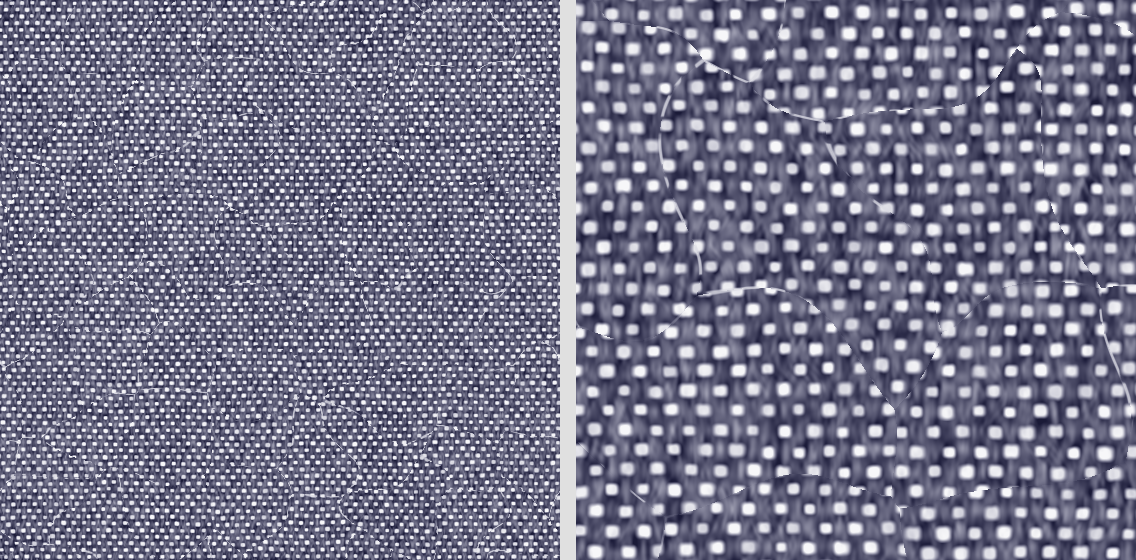
Left, the full canvas; right, a detail of the centre.
Reproduce this texture procedurally as a WebGL 1 fragment shader.

```glsl
precision highp float;
uniform vec2 u_resolution;

const float PI = 3.14159265;
const vec2 WEAVE = vec2(54.0, 84.0);
const vec2 PATCHES = vec2(8.0);

vec2 hash22(vec2 p) {
  vec3 h = fract(p.xyx * vec3(0.1031, 0.1030, 0.0973));
  h += dot(h, h.yzx + 33.33);
  return fract((h.xx + h.yz) * h.zy);
}

// Value noise that wraps after the given number of cells
float noise(vec2 p, vec2 period) {
  vec2 i = floor(p);
  vec2 f = fract(p);
  f = f * f * (3.0 - 2.0 * f);
  vec2 lo = mod(i, period);
  vec2 hi = mod(i + 1.0, period);
  float bottom = mix(hash22(lo).x, hash22(vec2(hi.x, lo.y)).x, f.x);
  float top = mix(hash22(vec2(lo.x, hi.y)).x, hash22(hi).x, f.x);
  return mix(bottom, top, f.y);
}

float tiledNoise(vec2 uv, vec2 cells) {
  return noise(uv * cells, cells);
}

// Irregular cloth patches: xy = random pair, z = distance to the seam
vec3 patchAt(vec2 uv) {
  vec2 bend = vec2(tiledNoise(uv, vec2(12.0)), tiledNoise(uv + 0.37, vec2(12.0)));
  vec2 p = uv * PATCHES + 0.6 * (bend - 0.5);
  vec2 cell = floor(p);
  vec2 id = vec2(0.0);
  float nearest = 9.0;
  float second = 9.0;
  for (int y = -1; y <= 1; y++) {
    for (int x = -1; x <= 1; x++) {
      vec2 c = cell + vec2(float(x), float(y));
      vec2 rnd = hash22(mod(c, PATCHES) + 17.0);
      float d = length(c + 0.1 + 0.8 * rnd - p);
      if (d < nearest) {
        second = nearest;
        nearest = d;
        id = rnd;
      } else {
        second = min(second, d);
      }
    }
  }
  return vec3(id, (second - nearest) * 0.5 / PATCHES.x);
}

// Slate blue that loses its tint towards white
vec3 yarnColor(float tone) {
  return vec3(tone, tone, tone + 0.118 * (1.0 - tone * tone));
}

void main() {
  vec2 uv = gl_FragCoord.xy / u_resolution;
  vec3 cloth = patchAt(uv);

  // Brick lattice, swaying a little and shifted from patch to patch
  vec2 sway = vec2(tiledNoise(uv, vec2(16.0)), tiledNoise(uv + 0.53, vec2(12.0))) - 0.5;
  vec2 p = uv * WEAVE + sway * vec2(0.25, 0.25) + (cloth.xy - 0.5) * vec2(0.5, 0.4);
  p.x += 0.5 * mod(floor(p.y), 2.0);
  vec2 id = mod(floor(p), WEAVE);
  vec2 f = fract(p) - 0.5;

  // Upright dark yarn with frayed fibres
  float crossing = cos(2.0 * PI * f.x) * cos(PI * f.y);
  float wobble = 0.01 * tiledNoise(uv, vec2(36.0, 44.0));
  float fibre = tiledNoise(uv + vec2(wobble, 0.0), vec2(280.0, 85.0));
  float fuzz = tiledNoise(uv - vec2(wobble, 0.0), vec2(400.0, 190.0));
  float tone = 0.295 - 0.12 * crossing + 0.3 * (fibre - 0.5) + 0.2 * (fuzz - 0.5);
  tone += 0.04 * (tiledNoise(uv, vec2(6.0)) - 0.5);

  // Pale cross yarn showing as rounded dots
  vec2 rnd = hash22(id + 5.0);
  vec2 rnd2 = hash22(id + 131.0);
  vec2 q = f * vec2(WEAVE.y / WEAVE.x, 1.0) - (rnd - 0.5) * vec2(0.14, 0.12);
  q = abs(q) / (vec2(0.37, 0.33) * mix(0.84, 1.12, rnd2.x));
  float radius = pow(q.x * q.x * q.x + q.y * q.y * q.y, 1.0 / 3.0);
  float dotMask = 1.0 - smoothstep(0.5, 1.3, radius + 0.25 * (fibre - 0.5));
  float dotTone = mix(0.86, 1.02, rnd2.y) - 0.04 * cloth.x + 0.08 * (fuzz - 0.5);
  tone = mix(tone, dotTone, dotMask);

  // Broken pale stitches along parts of the seams
  float seam = 1.0 - smoothstep(0.0003, 0.0014, cloth.z);
  float dashes = smoothstep(0.45, 0.62, tiledNoise(uv, vec2(130.0, 140.0)));
  float present = smoothstep(0.35, 0.5, tiledNoise(uv + 0.21, vec2(9.0)));
  tone = mix(tone, 0.86, 0.8 * seam * dashes * present);

  gl_FragColor = vec4(yarnColor(clamp(tone, 0.1, 0.97)), 1.0);
}
```
